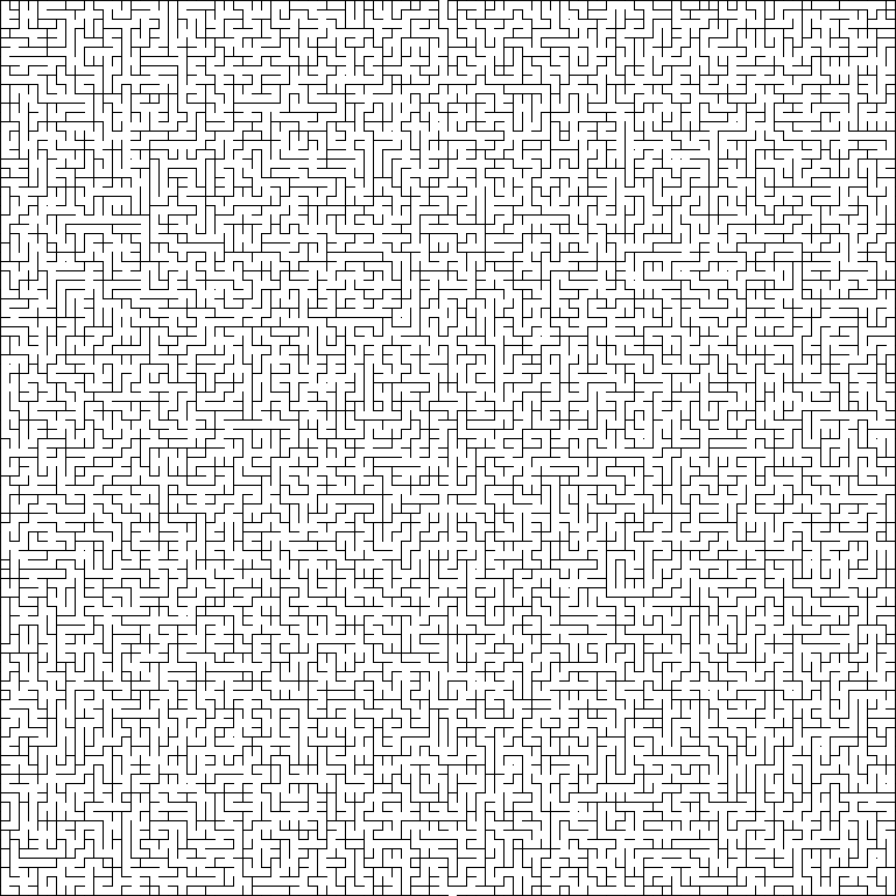
Reproduce this pattern procedurally as a Shadertoy shader.

```glsl
const int   CELLS      = 96;      // cells along each side
const float WALL       = 0.125;   // wall thickness, in cells
const float SOFTNESS   = 1.08;    // smoothing footprint, in output pixels
const int   ENTRY      = 47;      // column of the opening in the top border
const int   EXIT       = 48;      // column of the opening in the bottom border
const int   MAX_STEPS  = 320;     // longest wall contour that is followed
const int   SEED       = 1237;
const vec3  INK        = vec3(0.0);
const vec3  PAPER      = vec3(1.0);

// Directions in counterclockwise order: right, up, left, down
const ivec2 STEP[4] = ivec2[4](ivec2(1, 0), ivec2(0, 1), ivec2(-1, 0), ivec2(0, -1));

uint hashCell(ivec2 cell) {
    ivec2 q = cell + SEED;
    uint h = uint(q.x + q.y * 8192);
    h = (h ^ (h >> 15)) * 2246822519u;
    h = (h ^ (h >> 13)) * 3266489917u;
    return h ^ (h >> 16);
}

// Resistance of a cell towards one side; its four sides sum to zero,
// which favours winding corridors over dead ends and crossings
int resistance(ivec2 cell, int dir) {
    uint h = hashCell(cell);
    uint sum = (h & 255u) + ((h >> 8) & 255u) + ((h >> 16) & 255u) + (h >> 24);
    return 4 * int((h >> uint(8 * dir)) & 255u) - int(sum);
}

int edgeWeight(ivec2 cell, int dir) {
    return resistance(cell, dir) + resistance(cell + STEP[dir], (dir + 2) & 3);
}

// Minimum spanning tree test: an edge is walled when lighter edges already
// join its two cells. Follow the wall by hand from one face of the edge and
// see whether the other face is met before returning to the start.
bool isWalled(ivec2 cell, int dir) {
    int limit = edgeWeight(cell, dir);
    ivec2 farCell = cell + STEP[dir];
    int farDir = (dir + 2) & 3;
    ivec2 p = cell;
    int d = (dir + 1) & 3;
    for (int i = 0; i < MAX_STEPS; i++) {
        if (edgeWeight(p, d) < limit) {      // open: walk through, turn to the wall
            p += STEP[d];
            d = (d + 3) & 3;
        } else {                             // closed: touch this face, turn away
            if (p == farCell && d == farDir) return true;
            if (p == cell && d == dir) return false;
            d = (d + 1) & 3;
        }
    }
    return limit > 0;
}

// Wall on the lower side (axis 1) or left side (axis 0) of a cell
bool hasWall(ivec2 cell, int axis) {
    int line = cell[axis];
    if (line <= 0)     return !(axis == 1 && cell.x == EXIT);
    if (line >= CELLS) return !(axis == 1 && cell.x == ENTRY);
    return isWalled(cell - STEP[axis], axis);
}

void mainImage(out vec4 fragColor, in vec2 fragCoord) {
    float scale = (float(CELLS) + WALL) / min(iResolution.x, iResolution.y);
    vec2 pos = fragCoord * scale;
    float radius = 0.5 * SOFTNESS * scale;

    // Share of the footprint covered by the nearest grid line on each axis
    vec2 line = floor(pos - 0.5 * WALL + 0.5);
    vec2 overlap = min(pos + radius, line + WALL) - max(pos - radius, line);
    vec2 cover = clamp(overlap / (2.0 * radius), 0.0, 1.0);

    // Wall segments next to this point
    ivec2 cell = ivec2(floor(pos - 0.5 * WALL));
    ivec2 grid = ivec2(line);
    float upright = 0.0, level = 0.0;
    if (cover.x > 0.0 && hasWall(ivec2(grid.x, cell.y), 0)) upright = 1.0;
    if (cover.y > 0.0 && hasWall(ivec2(cell.x, grid.y), 1)) level = 1.0;

    // Every grid corner carries a wall, so the joints are always filled
    float ink = cover.x * cover.y
              + upright * cover.x * (1.0 - cover.y)
              + level * cover.y * (1.0 - cover.x);

    fragColor = vec4(mix(PAPER, INK, ink), 1.0);
}
```
